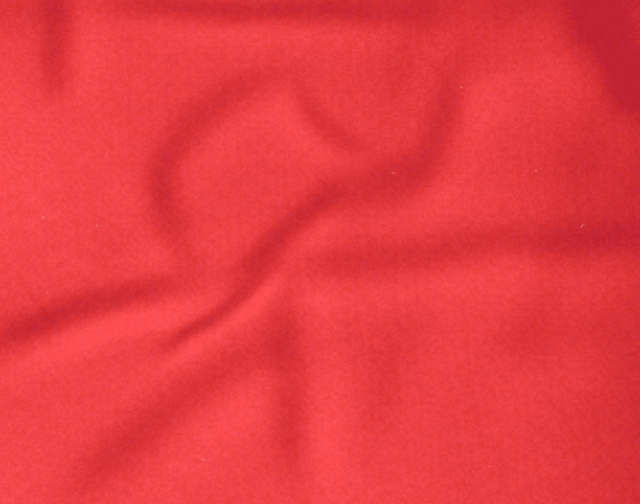
Give the GLSL for this texture, as a WebGL 2 fragment shader.

```glsl
#version 300 es
precision highp float;
// Soft red woollen cloth lying in loose folds under diffuse light.
// A tone field sums broad light, curved folds, faint ripples and felt grain,
// then a four-stop red ramp turns the tone into colour.

uniform vec2 u_resolution;
out vec4 fragColor;

const vec3 DEEP  = vec3(0.78, 0.15, 0.20);
const vec3 SHADE = vec3(0.86, 0.20, 0.22);
const vec3 BODY  = vec3(0.91, 0.24, 0.26);
const vec3 LIGHT = vec3(0.96, 0.28, 0.30);
const vec3 LINT  = vec3(0.98, 0.62, 0.64);

const float BASE_TONE    = 0.91;
const float SIDE_FALLOFF = 0.17;
const float EDGE_FALLOFF = 0.56;
const float MOTTLE       = 0.50;
const float WARP         = 0.045;
const float FOLD_GAIN    = 1.35;
const float CREST        = 0.45;
const float GRAIN        = 0.24;
const float GRAIN_SCALE  = 230.0;
const float LINT_SCALE   = 8.0;
const float LINT_CHANCE  = 0.09;
const int   RIPPLES      = 12;

float hash(vec2 p) {
    return fract(sin(dot(p, vec2(127.1, 311.7))) * 43758.5453);
}

float noise(vec2 p) {
    vec2 i = floor(p), f = fract(p);
    f = f * f * (3.0 - 2.0 * f);
    return mix(mix(hash(i), hash(i + vec2(1, 0)), f.x),
               mix(hash(i + vec2(0, 1)), hash(i + vec2(1, 1)), f.x), f.y);
}

float fbm(vec2 p) {
    float sum = 0.0, amp = 0.5;
    for (int i = 0; i < 4; i++) {
        sum += amp * noise(p);
        p = mat2(1.6, 1.2, -1.2, 1.6) * p + 7.3;
        amp *= 0.5;
    }
    return sum / 0.9375;
}

// Dark valley along a parabolic arc, with a lit crest on its right-hand side
float fold(vec2 p, vec2 centre, float angle, float reach, float bend, float width, float depth) {
    vec2 dir = vec2(cos(angle), sin(angle)), q = p - centre;
    float along = dot(q, dir) / reach;
    float across = (dot(q, vec2(-dir.y, dir.x)) + bend * along * along) / width;
    float taper = 1.0 - smoothstep(0.4, 1.35, abs(along));
    float valley = exp(-across * across);
    float crest = exp(-pow(abs(across + 1.9) / 1.2, 2.0));
    return depth * taper * (CREST * crest - valley);
}

// The large folds: a diagonal crease with arms running off it
float mainFolds(vec2 p) {
    float t = 0.0;
    // Diagonal crease and its left arm
    t += fold(p, vec2(0.57, 0.55), 0.76, 0.15,  0.00, 0.026, 0.46);
    t += fold(p, vec2(0.44, 0.385), 0.68, 0.15, -0.01, 0.018, 0.50);
    t += fold(p, vec2(0.17, 0.40), 0.34, 0.24,  0.02, 0.034, 0.56);
    // Long arm to the right and the spread below
    t += fold(p, vec2(0.93, 0.50), 0.09, 0.42, -0.02, 0.038, 0.32);
    t += fold(p, vec2(0.33, 0.18), 0.61, 0.29,  0.02, 0.042, 0.38);
    t += fold(p, vec2(0.57, 0.25), 1.62, 0.24,  0.01, 0.036, 0.28);
    // Arcs around the upper middle
    t += fold(p, vec2(0.40, 0.77), 0.78, 0.19,  0.05, 0.036, 0.32);
    t += fold(p, vec2(0.34, 0.57), -1.2, 0.11, -0.02, 0.036, 0.28);
    t += fold(p, vec2(0.86, 0.72), 1.15, 0.15, -0.03, 0.038, 0.36);
    t += fold(p, vec2(0.73, 0.64), 0.60, 0.10,  0.00, 0.036, 0.32);
    t += fold(p, vec2(0.64, 0.76), -0.8, 0.10, -0.03, 0.026, 0.28);
    // Drapes entering from the top edge
    t += fold(p, vec2(0.11, 0.93), 1.55, 0.13,  0.00, 0.036, 0.36);
    t += fold(p, vec2(1.21, 0.89), -1.0, 0.17, -0.02, 0.055, 0.40);
    t += fold(p, vec2(0.52, 0.985), -0.02, 0.30, 0.00, 0.024, 0.32);
    return FOLD_GAIN * t;
}

// Faint scattered undulations
float ripples(vec2 p, float aspect) {
    float t = 0.0;
    for (int i = 0; i < RIPPLES; i++) {
        float k = float(i) + 1.0;
        vec2 centre = vec2(aspect * hash(vec2(k, 1.0)), hash(vec2(k, 2.0)));
        float angle = mix(0.2, 1.5, hash(vec2(k, 3.0)));
        t += fold(p, centre, angle, 0.15, 0.02, 0.045, 0.16);
    }
    return t;
}

// Sparse short pale fibres, at most one per cell
float lint(vec2 p, float pixel) {
    vec2 cell = floor(p * LINT_SCALE);
    vec2 centre = (cell + 0.2 + 0.6 * vec2(hash(cell + 3.1), hash(cell + 8.7))) / LINT_SCALE;
    float angle = 6.2832 * hash(cell + 5.3);
    vec2 dir = vec2(cos(angle), sin(angle)), q = p - centre;
    float halfLength = 0.003 * hash(cell + 1.9);
    float d = length(q - dir * clamp(dot(q, dir), -halfLength, halfLength));
    float present = step(hash(cell + 12.4), LINT_CHANCE);
    return present * (1.0 - smoothstep(0.0003, 0.0008 + pixel, d));
}

vec3 clothColour(float t) {
    vec3 c = mix(DEEP, SHADE, t / 0.44);
    c = mix(c, mix(SHADE, BODY, (t - 0.44) / 0.28), step(0.44, t));
    return mix(c, mix(BODY, LIGHT, (t - 0.72) / 0.28), step(0.72, t));
}

void main() {
    vec2 p = gl_FragCoord.xy / u_resolution.y;
    float aspect = u_resolution.x / u_resolution.y;
    vec2 warped = p + WARP * (vec2(fbm(p * 4.0), fbm(p * 4.0 + 31.0)) - 0.5);

    // Broad light, fading towards the right and top edges
    float side = p.x / aspect;
    float tone = BASE_TONE + MOTTLE * (fbm(p * 3.0 + 11.0) - 0.5);
    tone -= SIDE_FALLOFF * smoothstep(0.25, 0.75, side);
    tone -= EDGE_FALLOFF * smoothstep(0.78, 1.02, side + 0.06 * (p.y - 0.5));
    tone -= 0.22 * smoothstep(0.90, 1.0, p.y);
    tone += mainFolds(warped) + ripples(warped, aspect);

    // Felt grain in brightness and a little in hue
    float fine = noise(p * GRAIN_SCALE) - 0.5;
    float coarse = noise(p * GRAIN_SCALE * 0.45 + 17.0) - 0.5;
    tone += GRAIN * (fine + 0.5 * coarse);
    vec3 colour = clothColour(clamp(tone, -0.12, 1.15));
    colour += vec3(0.0, 0.016, 0.045) * (noise(p * GRAIN_SCALE * 0.7 + 53.0) - 0.5);

    colour = mix(colour, LINT, 0.4 * lint(p, 1.0 / u_resolution.y));
    fragColor = vec4(colour, 1.0);
}
```
